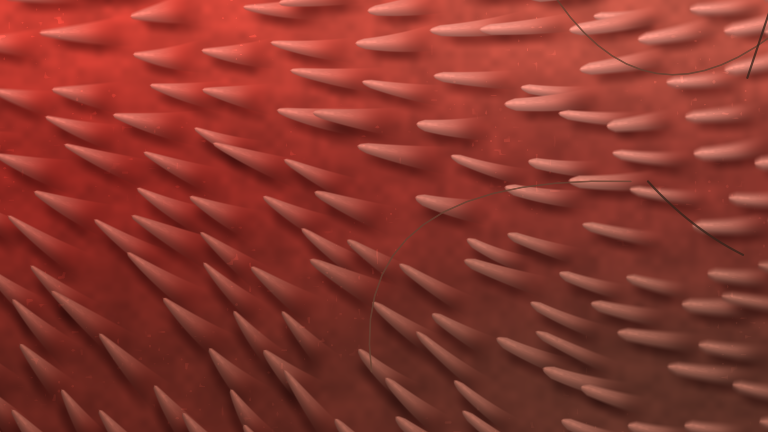
This texture is drawn by a WebGL 1 fragment shader. Its source:

```glsl
precision highp float;
uniform vec2 u_resolution;

const vec2 CELL = vec2(0.172, 0.086);
const float SPINE_LENGTH = 0.215;
const float CONE_WIDTH = 0.036;
const float ROD_WIDTH = 0.021;
const float SHADOW_DEPTH = 0.36;
const float HAIR_WIDTH = 0.0016;
const vec3 SKIN_LOW = vec3(0.39, 0.165, 0.13);
const vec3 SKIN_MID = vec3(0.56, 0.175, 0.145);
const vec3 SKIN_TOP = vec3(0.80, 0.29, 0.235);
const vec3 HORN_LOW = vec3(0.60, 0.37, 0.31);
const vec3 HORN_TOP = vec3(0.87, 0.53, 0.47);
const vec3 HAIR = vec3(0.40, 0.25, 0.19);

float hash(vec2 p) {
  return fract(sin(dot(p, vec2(127.1, 311.7))) * 43758.5453);
}

float noise(vec2 p) {
  vec2 i = floor(p), f = fract(p);
  f = f * f * (3.0 - 2.0 * f);
  return mix(mix(hash(i), hash(i + vec2(1.0, 0.0)), f.x),
             mix(hash(i + vec2(0.0, 1.0)), hash(i + 1.0), f.x), f.y);
}

// 0 where spines are broad cones, 1 where they are slim rods
float rodness(vec2 p) {
  return smoothstep(0.45, 1.4, p.x + 0.15 * p.y);
}

// Heading from tip to base, fanning out across the surface
float heading(vec2 p) {
  float left = mix(-0.95, 0.12, pow(clamp(p.y, 0.0, 1.0), 1.3));
  float right = mix(-0.14, 0.16, smoothstep(0.1, 0.9, p.y));
  return mix(left, right, smoothstep(0.5, 1.7, p.x));
}

vec3 skinColor(vec2 p) {
  vec3 c = mix(SKIN_LOW, SKIN_MID, smoothstep(0.1, 0.6, p.y));
  c = mix(c, SKIN_TOP, smoothstep(0.55, 1.0, p.y));
  return c * mix(vec3(1.04, 0.88, 0.88), vec3(0.95, 1.17, 1.17), smoothstep(0.1, 1.6, p.x));
}

// Lens blur grows toward the right edge and the upper left
float blurAt(vec2 p) {
  return 0.0025 + 0.008 * smoothstep(1.25, 1.8, p.x)
       + 0.005 * smoothstep(0.5, 1.2, p.y - 0.5 * p.x);
}

// Paints one spine and its shadow over the colour below
vec3 paintSpine(vec3 under, vec2 p, vec2 id, float blur) {
  float r1 = hash(id), r2 = hash(id + 17.3), r3 = hash(id + 41.9);
  vec2 stagger = vec2(0.5 * mod(id.y, 2.0), 0.0);
  vec2 tip = (id + stagger + 0.15 + 0.7 * vec2(r1, r2)) * CELL;
  float angle = heading(tip) + 0.22 * (r3 - 0.5);
  float c = cos(angle), s = sin(angle);
  vec2 q = mat2(c, -s, s, c) * (p - tip);
  float a = q.x / (SPINE_LENGTH * (0.8 + 0.35 * r2));
  if (a < -0.1 || a > 1.0) return under;
  float t = clamp(a, 0.0, 1.0);
  q.y += 0.022 * t * (1.0 - t) * (r1 + 0.4);

  float rod = rodness(tip);
  float cone = CONE_WIDTH * pow(t + 0.001, 0.85) + 0.003 * smoothstep(0.0, 0.04, t);
  float shaft = ROD_WIDTH * (0.55 + 0.5 * t) * sqrt(min(t * 9.0, 1.0));
  float width = mix(cone, shaft, rod) * (0.85 + 0.3 * r3);
  float fade = smoothstep(-0.01, 0.03, a) * (1.0 - smoothstep(0.45, 1.0, a));

  float below = abs(q.y + 0.016) - width;
  float shadow = smoothstep(0.018, -0.012, below) * smoothstep(0.03, 0.3, a)
               * (1.0 - smoothstep(0.55, 1.0, a));
  under *= 1.0 - SHADOW_DEPTH * shadow * vec3(0.85, 1.1, 1.1);

  float side = q.y / (width + 0.002);
  vec3 skin = skinColor(p);
  vec3 horn = mix(HORN_LOW, HORN_TOP, smoothstep(0.2, 0.95, tip.y + 0.1 * (r1 - 0.5)));
  float pale = (1.0 - smoothstep(0.1, mix(0.75, 1.0, rod), a)) * mix(0.68, 0.95, rod);
  vec3 body = mix(skin * 1.06, horn, pale);
  body *= mix(0.70, 1.04, smoothstep(-1.0, 0.35, side));
  float ridge = exp(-7.0 * (side - 0.25) * (side - 0.25)) * (1.0 - smoothstep(0.0, 0.65, a));
  float grain = noise(q * vec2(130.0, 330.0));
  body += horn * ridge * (0.06 + 0.14 * grain);
  float cover = smoothstep(blur, -blur, abs(q.y) - width) * fade;
  return mix(under, body, cover);
}

// Distance to a bent strand, traced as short segments
float strand(vec2 p, vec2 a, vec2 b, vec2 c) {
  float d = 9.0;
  vec2 last = a;
  for (int i = 1; i <= 14; i++) {
    float t = float(i) / 14.0;
    vec2 next = mix(mix(a, b, t), mix(b, c, t), t);
    vec2 e = next - last;
    d = min(d, length(p - last - e * clamp(dot(p - last, e) / dot(e, e), 0.0, 1.0)));
    last = next;
  }
  return d;
}

void main() {
  vec2 p = gl_FragCoord.xy / u_resolution.y;
  float blur = blurAt(p);

  // Moist, uneven skin
  float mottle = noise(p * vec2(14.0, 20.0)) * 0.6 + noise(p * 48.0) * 0.4;
  vec3 color = skinColor(p) * (0.84 + 0.28 * mottle);

  // Spines, lower rows lying over upper ones
  float row0 = floor(p.y / CELL.y);
  for (int j = 0; j < 6; j++) {
    float row = row0 + 3.0 - float(j);
    float col0 = floor(p.x / CELL.x - 0.5 * mod(row, 2.0));
    for (int i = 0; i < 4; i++) {
      color = paintSpine(color, p, vec2(col0 + float(i) - 2.0, row), blur);
    }
  }

  // Wet glints
  float glint = smoothstep(0.86, 0.97, noise(p * 95.0)) * smoothstep(0.55, 0.8, noise(p * 9.0 + 5.0));
  color += 0.16 * glint * skinColor(p);

  // Loose hairs
  float pale = strand(p, vec2(0.86, 0.14), vec2(0.80, 0.60), vec2(1.46, 0.58));
  pale = min(pale, strand(p, vec2(1.29, 1.0), vec2(1.50, 0.70), vec2(1.79, 0.92)));
  float dark = strand(p, vec2(1.50, 0.58), vec2(1.60, 0.47), vec2(1.72, 0.41));
  dark = min(dark, strand(p, vec2(1.79, 1.0), vec2(1.76, 0.91), vec2(1.73, 0.82)));
  color = mix(color, HAIR, 0.8 * smoothstep(HAIR_WIDTH * 2.0, HAIR_WIDTH * 0.4, pale));
  color = mix(color, HAIR * 0.55, 0.8 * smoothstep(HAIR_WIDTH * 2.5, HAIR_WIDTH * 0.6, dark));

  gl_FragColor = vec4(clamp(color, 0.0, 1.0), 1.0);
}
```
